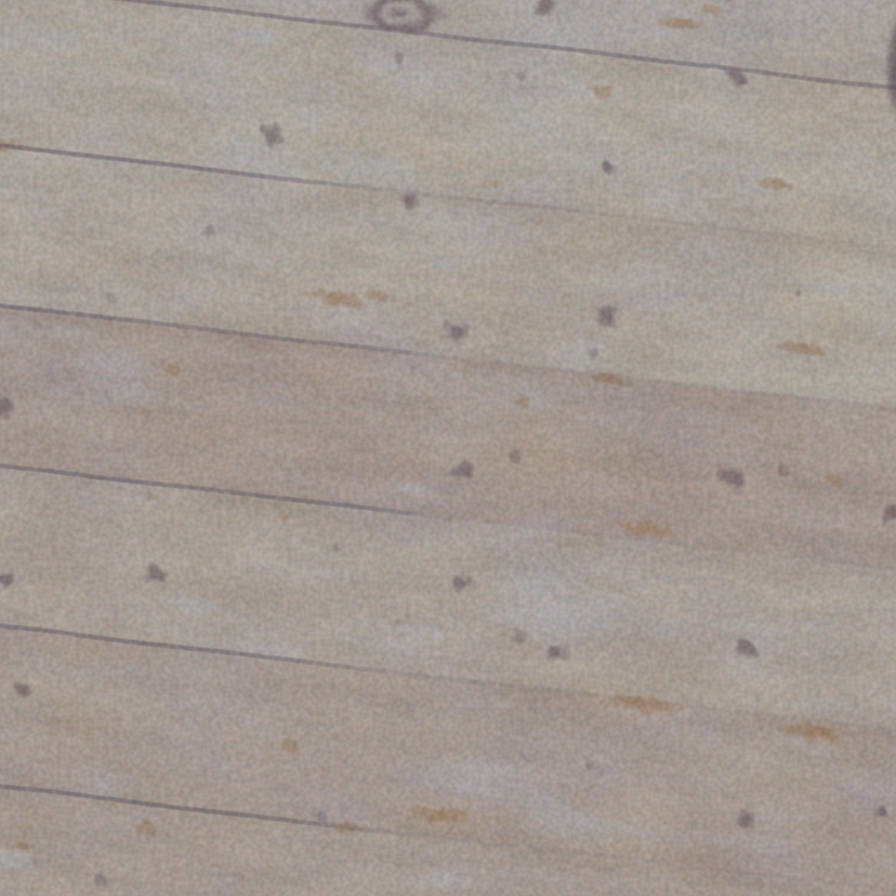
Give the GLSL for this texture, as a Shadertoy shader.

```glsl
#define SLOPE 0.115
#define PITCH 0.179
#define SEAM_WIDTH 0.0035
#define GRAIN 0.055
#define CHROMA 0.035
#define MOTTLE 0.035
#define PALE_WOOD vec3(0.670, 0.648, 0.618)
#define TAN_WOOD vec3(0.625, 0.567, 0.543)
#define SEAM_COLOR vec3(0.43, 0.40, 0.43)
#define KNOT_COLOR vec3(0.40, 0.34, 0.37)
#define OCHRE vec3(0.58, 0.45, 0.33)
#define SCUFF_COLOR vec3(0.66, 0.67, 0.69)

// Wood tone of each plank, from pale to tan
const float plankTone[7] = float[7](0.45, 0.12, 0.20, 0.82, 0.38, 0.75, 0.62);

vec2 hash2(vec2 cell) {
    uvec2 u = uvec2(ivec2(cell) + 4096);
    u = u * 1664525u + 1013904223u;
    for (int i = 0; i < 2; i++) {
        u.x += u.y * 1664525u;
        u.y += u.x * 1664525u;
        u ^= u >> 16u;
    }
    return vec2(u >> 8u) / 16777216.0;
}

float corner(vec2 cell, vec2 offset) {
    float angle = 6.2832 * hash2(cell).x;
    return dot(vec2(cos(angle), sin(angle)), offset);
}

// Gradient noise, roughly -0.7 to 0.7
float noise(vec2 p) {
    vec2 i = floor(p), f = p - i;
    vec2 w = f * f * f * (f * (f * 6.0 - 15.0) + 10.0);
    vec2 e = vec2(1.0, 0.0);
    return mix(mix(corner(i, f), corner(i + e, f - e), w.x),
               mix(corner(i + e.yx, f - e.yx), corner(i + 1.0, f - 1.0), w.x), w.y);
}

float fbm(vec2 p) {
    float sum = 0.0, amp = 1.0;
    for (int i = 0; i < 4; i++) {
        sum += amp * noise(p);
        p = p * 2.03 + 17.3;
        amp *= 0.55;
    }
    return sum;
}

// Ragged spots, at most one per cell
float spots(vec2 p, float cellSize, vec2 radius, float chance, float seed) {
    vec2 g = p / cellSize + seed;
    vec2 cell = floor(g);
    vec2 center = 0.25 + 0.5 * hash2(cell);
    vec2 traits = hash2(cell + 91.0);
    vec2 d = (g - cell - center) * cellSize / (radius * mix(0.6, 1.2, traits.y));
    float edge = length(d) + 0.7 * noise(p * 75.0 + seed);
    return step(traits.x, chance) * (1.0 - smoothstep(0.3, 1.15, edge));
}

float toneOf(float row) {
    return plankTone[int(clamp(row + 1.0, 0.0, 6.0))];
}

void mainImage(out vec4 fragColor, in vec2 fragCoord) {
    vec2 uv = fragCoord / iResolution.y;

    // Plank space: x along the boards, y downward across them
    vec2 p = vec2(uv.x, 1.017 - uv.y - SLOPE * uv.x);
    float row = (p.y + 0.0025 * noise(p * vec2(7.0, 2.0))) / PITCH;
    float seamRow = floor(row + 0.5);
    float below = (row - seamRow) * PITCH;

    // Board tones meeting softly at each seam
    float tone = mix(toneOf(seamRow - 1.0), toneOf(seamRow), smoothstep(-0.004, 0.004, below));
    tone += 0.30 * fbm(p * vec2(2.5, 7.0) + 5.0);
    vec3 color = mix(PALE_WOOD, TAN_WOOD, clamp(tone, -0.1, 1.15));

    // Streaks along the wood and cloudy discoloration
    color += MOTTLE * vec3(1.0, 1.05, 1.1) * fbm(p * vec2(9.0, 30.0) + 31.0);
    color += 0.03 * vec3(0.3, 0.0, -1.0) * fbm(p * vec2(6.0, 12.0) + 63.0);

    // Cool worn patches
    float worn = smoothstep(0.22, 0.75, fbm(p * vec2(4.0, 9.0) + 44.0));
    float topBoard = 1.0 - smoothstep(-0.004, 0.004, row * PITCH);
    color = mix(color, SCUFF_COLOR, 0.45 * worn + 0.25 * topBoard);
    color = mix(color, SCUFF_COLOR, 0.5 * spots(p, 0.23, vec2(0.035, 0.012), 0.35, 12.4));

    // Ochre stains and small knots
    color = mix(color, OCHRE, 0.50 * spots(p, 0.19, vec2(0.034, 0.010), 0.40, 27.7));
    color = mix(color, OCHRE, 0.40 * spots(p, 0.13, vec2(0.012, 0.009), 0.20, 53.2));
    color = mix(color, KNOT_COLOR, 0.60 * spots(p, 0.165, vec2(0.014, 0.012), 0.50, 8.6));
    color = mix(color, KNOT_COLOR, 0.35 * spots(p, 0.11, vec2(0.008, 0.009), 0.25, 71.3));

    // Large ringed knot at the top edge
    vec2 k = (uv - vec2(0.45, 0.985)) / vec2(0.046, 0.024);
    float ring = length(k) + 0.25 * noise(uv * 45.0);
    float ringed = 0.35 + 0.25 * cos(ring * 9.0);
    color = mix(color, KNOT_COLOR, ringed * (1.0 - smoothstep(0.75, 1.15, ring)));

    // Seams: crisp at the left, worn away toward the right
    float fade = 1.0 - smoothstep(0.12, 0.65, uv.x + 0.35 * noise(vec2(uv.x * 4.0, seamRow * 3.7)));
    fade = max(fade, seamRow == 0.0 ? 0.85 : 0.16);
    float line = 1.0 - smoothstep(0.2 * SEAM_WIDTH, 1.2 * SEAM_WIDTH, abs(below));
    color = mix(color, SEAM_COLOR, 0.65 * fade * line);
    float grime = exp(-abs(below - 0.008) / 0.012) * (0.5 + noise(p * vec2(8.0, 20.0)));
    color -= 0.035 * grime * vec3(0.8, 1.0, 1.1);

    // Dark gap at the right edge
    vec2 gap = abs(uv - vec2(1.005, 0.925)) / vec2(0.018, 0.065);
    color = mix(color, SEAM_COLOR * 0.8, 0.7 * (1.0 - smoothstep(0.4, 1.1, length(gap))));

    // Fine speckle in brightness and color
    color += GRAIN * (noise(uv * 190.0) + 0.6 * noise(uv * 95.0 + 7.0));
    vec2 c = uv * 120.0;
    color += CHROMA * vec3(noise(c + 211.0), 0.4 * noise(c + 433.0), noise(c + 657.0));

    fragColor = vec4(clamp(color, 0.0, 1.0), 1.0);
}
```
